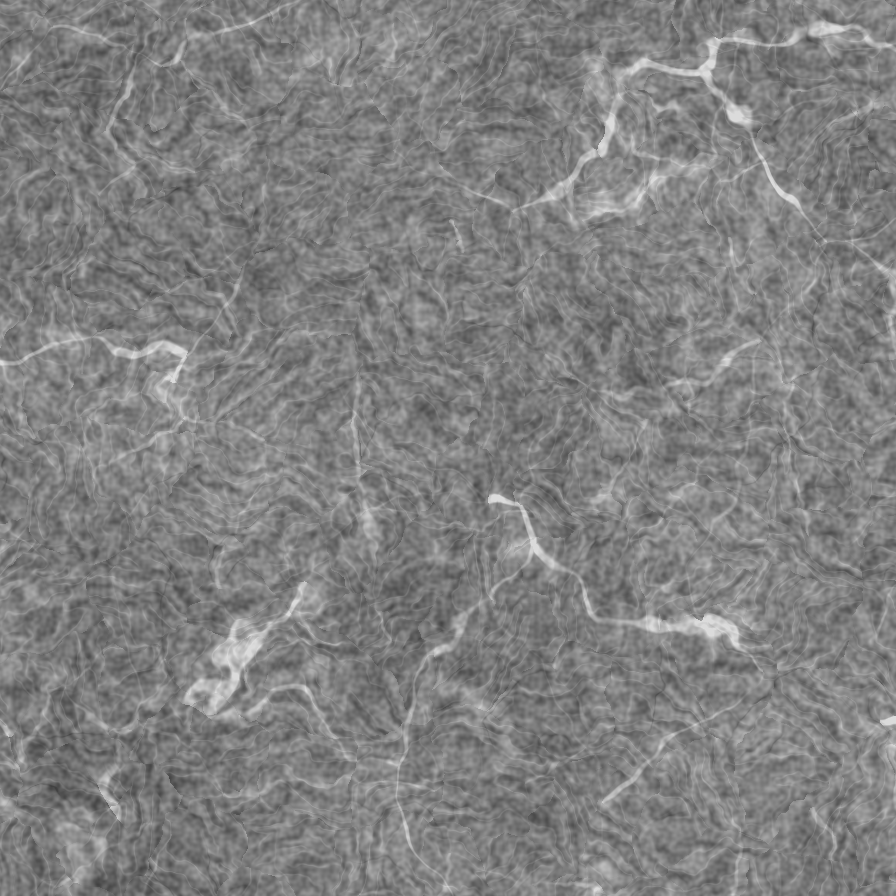
Reproduce this texture map procedurally as a Shadertoy shader.

```glsl
struct Cell {
    float edge;   // distance to the nearest border, in cell units
    float link;   // random value shared by both sides of that border
    float id;     // random value of the cell
    vec2 offset;  // position relative to the cell's seed
};

vec2 hash2(vec2 p) {
    vec3 q = fract(p.xyx * vec3(0.1031, 0.1030, 0.0973));
    q += dot(q, q.yzx + 33.33);
    return fract((q.xx + q.yz) * q.zy);
}

vec2 randomDirection(vec2 lattice) {
    float angle = 6.2832 * hash2(lattice).x;
    return vec2(cos(angle), sin(angle));
}

float gradientNoise(vec2 p) {
    vec2 i = floor(p), f = p - i;
    vec2 u = f * f * f * (f * (f * 6.0 - 15.0) + 10.0);
    vec2 e = vec2(1.0, 0.0);
    float a = dot(randomDirection(i), f);
    float b = dot(randomDirection(i + e.xy), f - e.xy);
    float c = dot(randomDirection(i + e.yx), f - e.yx);
    float d = dot(randomDirection(i + e.xx), f - e.xx);
    return mix(mix(a, b, u.x), mix(c, d, u.x), u.y);
}

float fbm(vec2 p, int octaves) {
    float sum = 0.0, amplitude = 1.0;
    for (int k = 0; k < octaves; k++) {
        sum += amplitude * gradientNoise(p);
        p = mat2(1.6, 1.2, -1.2, 1.6) * p + 17.3;
        amplitude *= 0.5;
    }
    return sum;
}

vec2 warp(vec2 p, float frequency, float amount) {
    return p + amount * vec2(fbm(p * frequency + 3.7, 4), fbm(p * frequency + 41.2, 4));
}

Cell voronoi(vec2 p) {
    vec2 base = floor(p), home = base, nearest = vec2(8.0);
    for (int y = -1; y <= 1; y++)
    for (int x = -1; x <= 1; x++) {
        vec2 g = base + vec2(x, y);
        vec2 r = g + hash2(g) - p;
        if (dot(r, r) < dot(nearest, nearest)) { nearest = r; home = g; }
    }
    float edge = 8.0;
    vec2 neighbour = home;
    for (int y = -2; y <= 2; y++)
    for (int x = -2; x <= 2; x++) {
        vec2 g = home + vec2(x, y);
        vec2 r = g + hash2(g) - p;
        vec2 between = r - nearest;
        if (dot(between, between) < 1e-5) continue;
        float d = dot(0.5 * (r + nearest), normalize(between));
        if (d < edge) { edge = d; neighbour = g; }
    }
    return Cell(edge, hash2(home + neighbour + 71.0).x, hash2(home + 29.0).y, -nearest);
}

float line(float d, float halfWidth, float softness) {
    return 1.0 - smoothstep(halfWidth - softness, halfWidth + softness, d);
}

// Valley lines on cell borders; each border has its own strength
float veins(vec2 p, float scale, float width, float brightness) {
    Cell c = voronoi(p * scale);
    float d = c.edge / scale;
    float strength = smoothstep(0.25, 1.0, c.link);
    float swell = clamp(0.8 + 1.3 * gradientNoise(p * 19.0), 0.25, 1.6);
    float core = line(d, width * (0.35 + strength) * swell, 0.0018);
    float halo = exp(-d / (5.0 * width)) * strength * swell;
    return brightness * (core * (0.25 + 0.75 * strength) * (0.4 + 0.6 * swell) + 0.3 * halo);
}

// Fine slopes: stretched noise turned a different way in every cell
float wrinkles(vec2 p, float scale) {
    Cell c = voronoi(p * scale);
    float angle = 6.2832 * c.id;
    vec2 axis = vec2(cos(angle), sin(angle));
    vec2 local = c.offset / scale;
    vec2 q = vec2(dot(local, axis), dot(local, vec2(-axis.y, axis.x)));
    q = q * vec2(32.0, 88.0) + 50.0 * c.id;
    float n = gradientNoise(q + 0.6 * gradientNoise(q * 0.5));
    float crest = line(abs(gradientNoise(q * 0.6 + 9.0)), 0.05, 0.05);
    return 0.19 * n + 0.06 * crest;
}

void mainImage(out vec4 fragColor, in vec2 fragCoord) {
    vec2 p = fragCoord / iResolution.y;
    vec2 bent = warp(p, 5.0, 0.07);
    vec2 crooked = warp(p, 13.0, 0.025);

    // Broad tone, slopes and grain
    float tone = 0.475 + 0.10 * fbm(p * 3.0 + 5.0, 4);
    tone += wrinkles(crooked, 10.0);
    tone += 0.13 * gradientNoise(p * 145.0) + 0.07 * gradientNoise(p * 60.0);

    // Dark creases
    float crease = line(abs(gradientNoise(crooked * 11.0 + 23.0)), 0.012, 0.02);
    tone -= 0.08 * crease * smoothstep(-0.1, 0.3, gradientNoise(p * 7.0 + 8.0));

    // Branching valleys, from main courses to side streams
    tone += veins(bent * vec2(1.0, 0.85) + 2.3, 4.5, 0.0034, 0.25);
    tone += veins(crooked + 6.1, 10.0, 0.0019, 0.11);

    // Pale open ground
    float pale = smoothstep(0.3, 0.8, fbm(bent * 8.0 + 31.0, 3));
    tone += 0.2 * pale * (0.8 + gradientNoise(p * 50.0));

    fragColor = vec4(vec3(clamp(tone, 0.25, 0.86)), 1.0);
}
```
